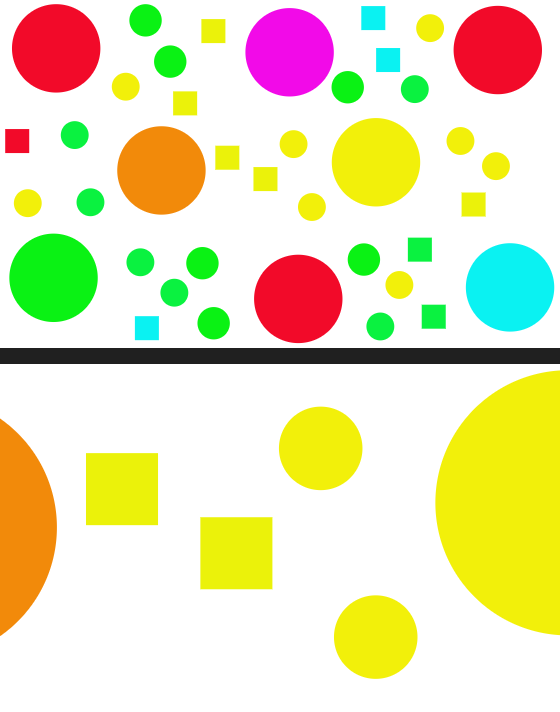
Top, the full canvas; bottom, a detail of the centre.
Write a Shadertoy shader that draws this pattern.

```glsl
// Seamless confetti: staggered large discs with small dots and squares in the gaps.

// Sizes are fractions of the canvas height.
const vec2  GRID         = vec2(5.0, 3.0); // even cells hold a disc, odd ones small shapes
const int   BIG_COUNT    = 8;
const int   CELL_COUNT   = 7;
const int   PER_CELL     = 5;      // a ring of four and one in the middle
const int   KIND_COUNT   = 7;
const float BIG_RADIUS   = 0.127;
const float BIG_JITTER   = 0.035;
const float SMALL_JITTER = 0.013;
const float RING_RADIUS  = 0.13;
const float RING_TURN    = 0.18;   // largest twist of a ring, in radians
const float MARGIN       = 0.012;  // free border, so that opposite edges agree
const vec2  WARP         = vec2(0.04, 0.025);
const float SEED         = 4.7;
const float PI           = 3.14159265;

const vec3 WHITE   = vec3(1.0);
const vec3 RED     = vec3(0.95, 0.04, 0.16);
const vec3 MAGENTA = vec3(0.95, 0.04, 0.91);
const vec3 ORANGE  = vec3(0.95, 0.54, 0.04);
const vec3 YELLOW  = vec3(0.95, 0.94, 0.04);
const vec3 LEMON   = vec3(0.92, 0.95, 0.04);
const vec3 CYAN    = vec3(0.04, 0.95, 0.95);
const vec3 GREEN   = vec3(0.04, 0.95, 0.08);
const vec3 SPRING  = vec3(0.04, 0.95, 0.25);

// Disc colours, row by row from the bottom
const vec3 BIG_COLORS[BIG_COUNT] = vec3[](
    GREEN, RED, CYAN, ORANGE, YELLOW, RED, MAGENTA, RED);

// Small kinds: three sorts of dots, then four sorts of squares
const int FIRST_SQUARE = 3;
const int KIND_END[KIND_COUNT] = int[](6, 14, 20, 25, 28, 30, 31);
const float KIND_SIZE[KIND_COUNT] = float[](
    0.0465, 0.04, 0.04, 0.0345, 0.0345, 0.0345, 0.0345);
const vec3 KIND_COLORS[KIND_COUNT] = vec3[](
    GREEN, YELLOW, SPRING, LEMON, CYAN, SPRING, RED);

float hash(vec2 p) {
    return fract(sin(dot(p, vec2(127.1, 311.7)) + SEED) * 43758.5453);
}

vec2 direction(float angle) {
    return vec2(cos(angle), sin(angle));
}

// Random offset inside a disc of the given reach
vec2 jitter(vec2 id, float reach) {
    return reach * sqrt(hash(id + 0.5)) * direction(2.0 * PI * hash(id));
}

vec2 cellCenter(int index, vec2 canvas) {
    float n = float(index);
    vec2 cell = vec2(mod(n, GRID.x), floor(n / GRID.x));
    return (cell + 0.5) / GRID * canvas;
}

// Bends the rows and columns gently, then keeps the shape off the border.
vec2 settle(vec2 p, float size, vec2 canvas) {
    vec2 t = p / canvas;
    p += WARP * sin(2.0 * PI * t.yx + vec2(1.0, 2.2)) * sin(PI * t);
    return clamp(p, vec2(size + MARGIN), canvas - size - MARGIN);
}

vec2 bigCenter(int i, vec2 canvas) {
    vec2 p = cellCenter(2 * i, canvas) + jitter(vec2(float(i), 1.0), BIG_JITTER);
    return settle(p, BIG_RADIUS, canvas);
}

vec2 smallCenter(int cell, int slot, float size, vec2 canvas) {
    vec2 id = vec2(float(cell), float(slot) + 5.0);
    vec2 p = cellCenter(2 * cell + 1, canvas) + jitter(id, SMALL_JITTER);
    if (slot < PER_CELL - 1) {
        float twist = RING_TURN * (2.0 * hash(vec2(id.x, 3.0)) - 1.0);
        p += RING_RADIUS * direction((float(slot) + 0.5) * 0.5 * PI + twist);
    }
    return settle(p, size, canvas);
}

float squareDistance(vec2 p, float halfSide) {
    vec2 q = abs(p) - halfSide;
    return length(max(q, 0.0)) + min(max(q.x, q.y), 0.0);
}

// Coverage of a shape with an edge one pixel wide
float coverage(float d) {
    return clamp(0.5 - d * iResolution.y, 0.0, 1.0);
}

void mainImage(out vec4 fragColor, in vec2 fragCoord) {
    vec2 canvas = vec2(iResolution.x / iResolution.y, 1.0);
    vec2 p = fragCoord / iResolution.y;
    vec3 color = WHITE;

    // Large discs
    for (int i = 0; i < BIG_COUNT; i++) {
        float d = length(p - bigCenter(i, canvas)) - BIG_RADIUS;
        color = mix(color, BIG_COLORS[i], coverage(d));
    }

    // Small shapes, kinds shuffled by a modular permutation
    for (int s = 0; s < CELL_COUNT * PER_CELL; s++) {
        int id = (s * 12 + 3) % (CELL_COUNT * PER_CELL);
        int kind = 0;
        while (kind < KIND_COUNT && id >= KIND_END[kind]) kind++;
        if (kind == KIND_COUNT) continue; // a few slots stay empty

        float size = KIND_SIZE[kind];
        vec2 q = p - smallCenter(s / PER_CELL, s % PER_CELL, size, canvas);
        float d = kind < FIRST_SQUARE ? length(q) - size : squareDistance(q, size);
        color = mix(color, KIND_COLORS[kind], coverage(d));
    }
    fragColor = vec4(color, 1.0);
}
```
